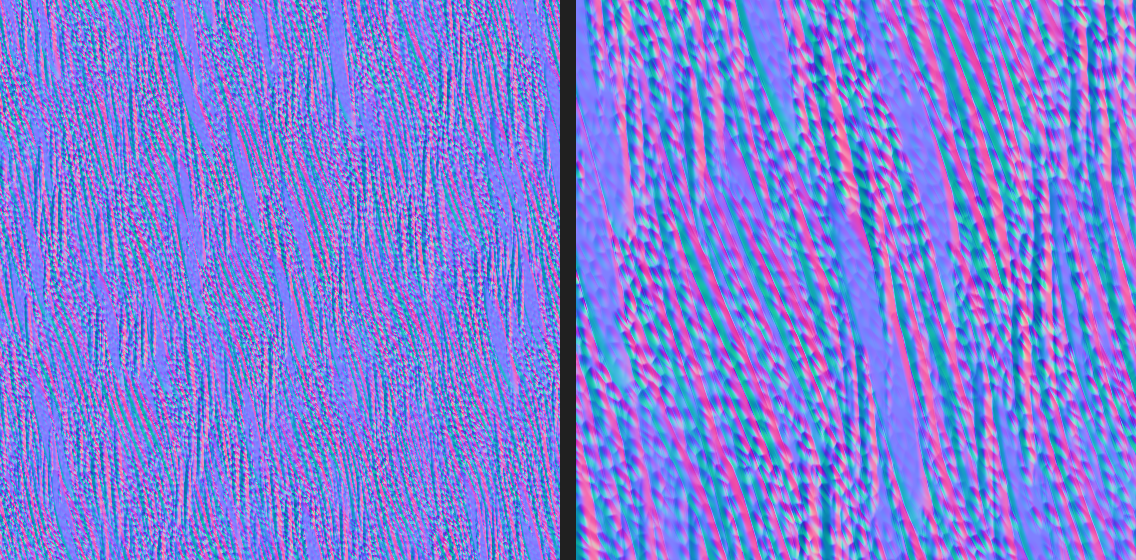
Left: the whole. Right: its middle third, enlarged.
This texture map is drawn by a WebGL 1 fragment shader. Its source:

```glsl
precision highp float;
// Tangent-space normal map of matted, leaning fibres with narrow bare blades.
// Stretched cellular noise gives strands, blades and grain; their combined
// height field is differentiated and the normal is stored as a colour.

uniform vec2 u_resolution;

vec3 hash3(vec2 cell) {
  vec3 q = fract(cell.xyx * vec3(0.1031, 0.1030, 0.0973));
  q += dot(q, q.yxz + 33.33);
  return fract((q.xxy + q.yzz) * q.zyx);
}

// Highest of the tapered bumps around p; core is the flat share of a bump.
float strands(vec2 p, float lean, vec2 density, float core, float seed) {
  vec2 q = vec2(p.x + lean * p.y, p.y) * density;
  vec2 base = floor(q);
  float top = 0.0;
  for (int j = -1; j <= 1; j++) {
    for (int i = -1; i <= 1; i++) {
      vec2 cell = base + vec2(float(i), float(j));
      vec3 rnd = hash3(cell + seed);
      vec2 d = q - cell - rnd.xy;
      d.x += (fract(rnd.z * 7.0) - 0.5) * 0.6 * d.y;
      float bump = 1.0 - smoothstep(core, 0.75, length(d));
      top = max(top, (0.25 + 0.75 * rnd.z) * bump);
    }
  }
  return top;
}

float height(vec2 p) {
  // Slight bends of the fibre direction
  p.x += 0.009 * sin(5.0 * p.y + 7.0 * p.x) + 0.003 * sin(15.0 * p.y - 21.0 * p.x + 2.0);

  // Upright and slanted strands trade places in small, long regions
  float sway = 0.5 + 0.5 * sin(31.0 * p.x + 7.0 * p.y + 2.5 * sin(9.0 * p.y - 13.0 * p.x));
  float upright = strands(p, 0.06, vec2(84.0, 6.0), 0.1, 11.0) * mix(0.95, 0.3, sway);
  float slanted = strands(p, 0.22, vec2(92.0, 4.0), 0.1, 47.0) * mix(0.6, 0.9, sway);
  float steep = strands(p, 0.36, vec2(88.0, 3.2), 0.1, 71.0) * mix(0.3, 1.0, sway);
  float fibre = max(upright, max(slanted, steep));

  // Smooth blades lie over the strands
  float blade = 1.5 * strands(p, 0.24, vec2(32.0, 4.5), 0.35, 83.0) - 0.78;
  float bare = smoothstep(0.0, 0.2, blade - fibre);

  // Short grain, stronger in rough regions
  float rough = 0.25 + 0.13 * sin(37.0 * p.x + 9.0 * p.y) * sin(17.0 * p.y - 11.0 * p.x);
  float grain = strands(p, 0.4, vec2(180.0, 95.0), 0.0, 131.0);
  return max(fibre, blade) + grain * rough * (1.0 - 0.8 * bare);
}

void main() {
  vec2 p = gl_FragCoord.xy / u_resolution;

  // Central differences, with the relief depth in canvas units
  vec2 e = vec2(0.0008, 0.0);
  vec2 slope = vec2(height(p + e.xy) - height(p - e.xy),
                    height(p + e.yx) - height(p - e.yx)) * vec2(0.018, 0.021) / (2.0 * e.x);

  // Green points down the canvas
  vec3 normal = normalize(vec3(-slope.x, slope.y, 1.0));
  gl_FragColor = vec4(0.5 + 0.5 * normal, 1.0);
}
```
